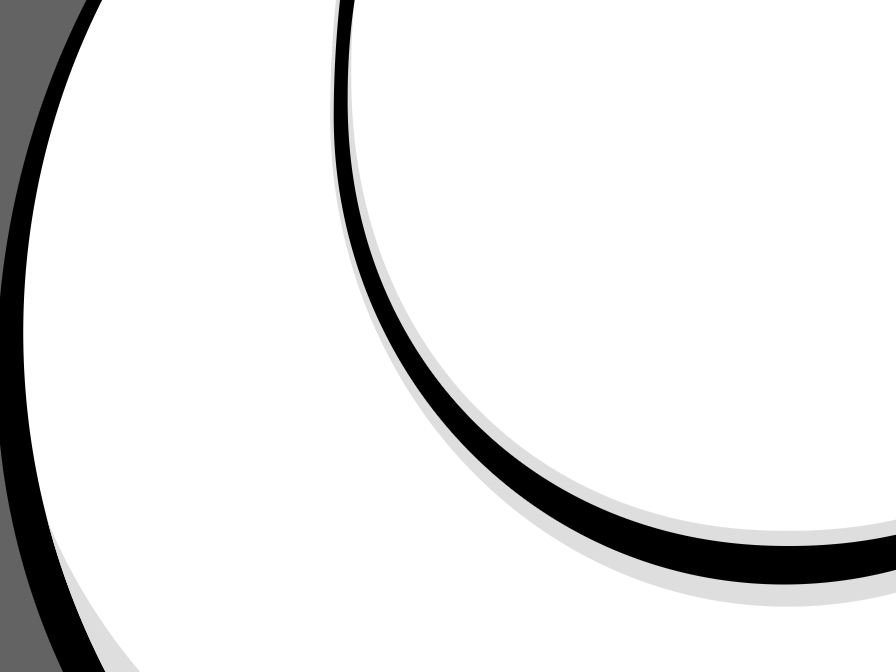
Give the GLSL for this background, as a Shadertoy shader.

```glsl
// Flat line art: a large white disc with a heavy black rim on grey, and a
// tapered black bowl curve bordered by pale grey. Every stroke is the gap
// between two nested curves given by implicit distance functions.

const vec3 WHITE = vec3(1.0);
const vec3 BLACK = vec3(0.0);
const vec3 PALE  = vec3(0.87);
const vec3 GREY  = vec3(0.39);

// Signed distance to a circle, negative inside.
float circle(vec2 p, vec2 centre, float radius) {
    return length(p - centre) - radius;
}

// Arc through a leftmost tip, with its own radius above and below the tip.
float leftArc(vec2 p, vec2 tip, float above, float below) {
    float radius = p.y > tip.y ? above : below;
    return circle(p, tip + vec2(radius, 0.0), radius);
}

// Superellipse with separate lower and upper heights, negative inside.
float bowl(vec2 p, vec2 centre, float width, float lower, float upper, float power) {
    vec2 q = p - centre;
    q = abs(q / vec2(width, q.y > 0.0 ? upper : lower));
    float radius = pow(pow(q.x, power) + pow(q.y, power), 1.0 / power);
    return (radius - 1.0) * width;
}

// Antialiased coverage of the inside of a shape; pixel is one pixel's size.
float inside(float d, float pixel) {
    return clamp(0.5 - d / pixel, 0.0, 1.0);
}

// Coverage of the band inside the outer curve and outside the inner one.
float band(float outer, float inner, float pixel) {
    return inside(outer, pixel) * inside(-inner, pixel);
}

void mainImage(out vec4 fragColor, in vec2 fragCoord) {
    // The canvas height is one unit.
    vec2 p = fragCoord / iResolution.y;
    float pixel = 1.0 / iResolution.y;

    // Large disc with its rim.
    float rimOuter = leftArc(p, vec2(-0.0052, 0.4444), 1.2205, 1.047);
    float rimInner = circle(p, vec2(1.137, 0.505), 1.1024);
    vec3 color = mix(GREY, BLACK, inside(rimOuter, pixel));
    color = mix(color, WHITE, inside(rimInner, pixel));

    // Pale crescent inside the lower rim.
    float crescent = circle(p, vec2(0.856, 0.552), 0.8507);
    color = mix(color, PALE, band(rimInner, crescent, pixel));

    // Pale border around the bowl stroke.
    float paleOuter = bowl(p, vec2(1.1719, 0.8264), 0.6806, 0.7292, 1.094, 2.0);
    float paleInner = bowl(p, vec2(1.1719, 0.8924), 0.6493, 0.6823, 0.729, 2.13);
    color = mix(color, PALE, band(paleOuter, paleInner, pixel));

    // Black bowl stroke, thin at the top and heavy at the bottom.
    float inkOuter = bowl(p, vec2(1.1667, 0.8264), 0.6701, 0.6962, 1.0417, 2.0);
    float inkInner = bowl(p, vec2(1.1736, 0.8524), 0.6563, 0.6649, 0.7552, 2.09);
    color = mix(color, BLACK, band(inkOuter, inkInner, pixel));

    fragColor = vec4(color, 1.0);
}
```
